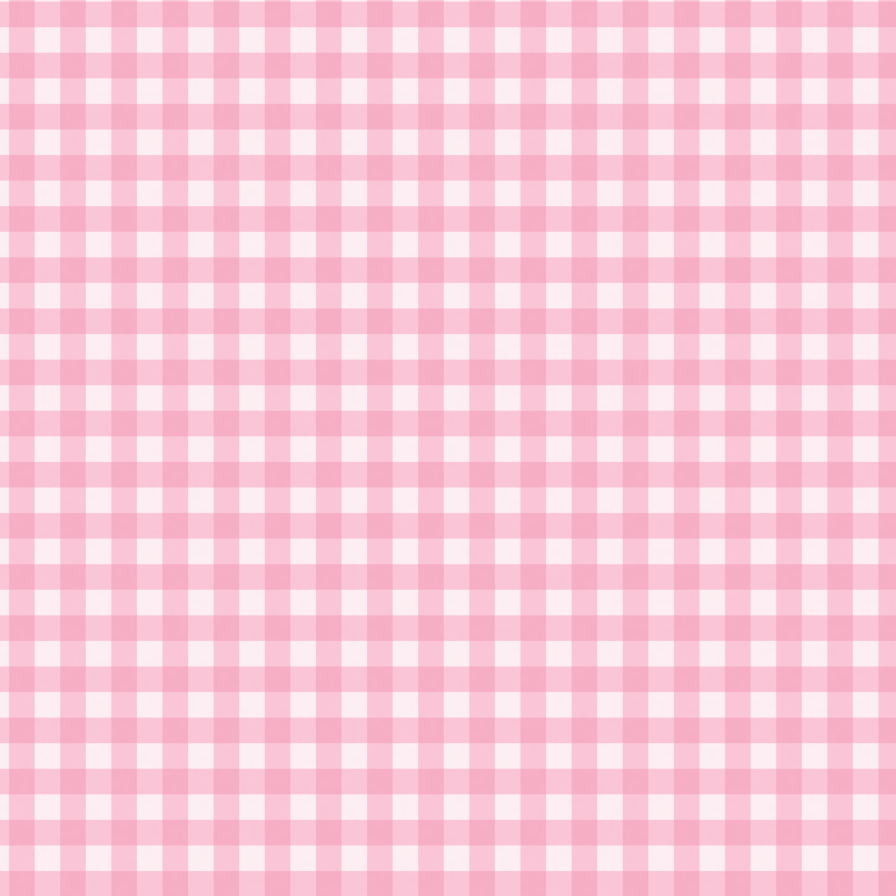
A Shadertoy shader for this pattern:

```glsl
// Pink gingham: translucent vertical and horizontal bands crossing on pale cloth.

const vec3 CLOTH  = vec3(0.990, 0.932, 0.950);
const vec3 SINGLE = vec3(0.980, 0.772, 0.840);
const vec3 DOUBLE = vec3(0.966, 0.684, 0.774);

const float REPEATS = 17.52;                     // per canvas side
const vec2 BAND_CENTER = vec2(0.0244, 0.0136);   // first band on each axis
const float EDGE_SOFTNESS = 0.0009;
const float MOTTLE_STRENGTH = 0.006;

vec2 hashGradient(vec2 cell) {
    vec2 h = vec2(dot(cell, vec2(127.1, 311.7)), dot(cell, vec2(269.5, 183.3)));
    return 2.0 * fract(sin(h) * 43758.5) - 1.0;
}

float gradientNoise(vec2 p) {
    vec2 cell = floor(p);
    vec2 f = fract(p);
    vec2 u = f * f * f * (f * (f * 6.0 - 15.0) + 10.0);
    vec2 e = vec2(0.0, 1.0);
    float low = mix(dot(hashGradient(cell), f),
                    dot(hashGradient(cell + e.yx), f - e.yx), u.x);
    float high = mix(dot(hashGradient(cell + e.xy), f - e.xy),
                     dot(hashGradient(cell + e.yy), f - e.yy), u.x);
    return mix(low, high, u.y);
}

// Coverage of bands half a repeat wide, on both axes at once.
vec2 bandCoverage(vec2 p, vec2 center, float repeats, float softness) {
    vec2 fromCenter = abs(fract((p - center) * repeats + 0.5) - 0.5);
    vec2 inside = (0.25 - fromCenter) / repeats;
    return smoothstep(-softness, softness, inside);
}

vec3 ginghamColor(vec2 bands) {
    vec3 openRow = mix(CLOTH, SINGLE, bands.x);
    vec3 bandRow = mix(SINGLE, DOUBLE, bands.x);
    return mix(openRow, bandRow, bands.y);
}

void mainImage(out vec4 fragColor, in vec2 fragCoord) {
    float canvas = min(iResolution.x, iResolution.y);
    vec2 p = fragCoord / canvas;
    float softness = max(EDGE_SOFTNESS, 0.6 / canvas);

    vec3 color = ginghamColor(bandCoverage(p, BAND_CENTER, REPEATS, softness));

    // Barely visible unevenness in the dye
    color += MOTTLE_STRENGTH * gradientNoise(p * 90.0);

    fragColor = vec4(color, 1.0);
}
```
